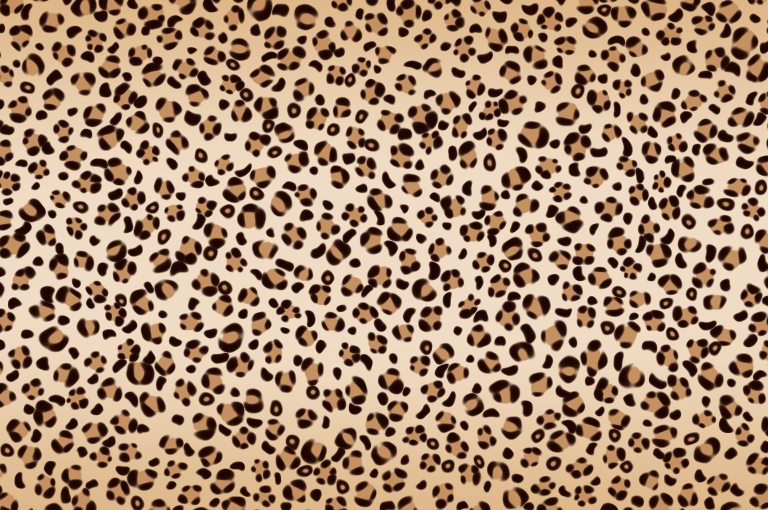
Write a Shadertoy shader that draws this pattern.

```glsl
// Leopard fur: broken dark rosettes with tan hearts and small spots on a cream gradient.

vec2 hash2(vec2 p) {
    return fract(sin(vec2(dot(p, vec2(127.1, 311.7)), dot(p, vec2(269.5, 183.3)))) * 43758.5453);
}

vec2 noise2(vec2 p) {
    vec2 i = floor(p), f = fract(p);
    f = f * f * (3.0 - 2.0 * f);
    return mix(mix(hash2(i), hash2(i + vec2(1, 0)), f.x),
               mix(hash2(i + vec2(0, 1)), hash2(i + vec2(1, 1)), f.x), f.y) - 0.5;
}

mat2 rotation(float a) {
    return mat2(cos(a), sin(a), -sin(a), cos(a));
}

float smoothMin(float a, float b, float k) {
    float h = max(k - abs(a - b), 0.0) / k;
    return min(a, b) - h * h * k * 0.25;
}

// Ring of two to five curved blobs, heavier on one side; x = dark distance, y = tan distance
vec2 rosette(vec2 q, vec2 id) {
    vec2 shape = hash2(id + 7.3);
    float scale = mix(0.88, 1.1, shape.x);
    q /= scale;
    float count = floor(2.75 + 2.5 * shape.y);
    float r = length(q), angle = atan(q.y, q.x), dark = 1.0;
    for (float i = 0.0; i < 5.0; i++) {
        if (i >= count) break;
        vec2 h = hash2(id * 1.7 + i * 5.1);
        float center = 6.2832 * (i + 0.4 * h.x) / count;
        float turn = mod(angle - center + 3.1416, 6.2832) - 3.1416;
        vec2 v = vec2(r - mix(0.33, 0.42, h.x), turn * 0.37 * count * 0.18);
        float width = mix(0.13, 0.19, h.y) + 0.03 * cos(center);
        dark = smoothMin(dark, length(v) - width, 0.06);
    }
    return vec2(dark, length(q + vec2(0.04, 0.0)) - 0.36) * scale;
}

// Bean-shaped spot, sometimes a tiny ring
vec2 spot(vec2 q, vec2 id) {
    vec2 shape = hash2(id + 3.9);
    if (shape.x < 0.15) {
        float r = length(q * vec2(1.0, 0.85));
        return vec2(abs(r - 0.18) - 0.09, r - 0.15);
    }
    float halfLength = 0.19 * shape.y;
    q.y += 0.9 * q.x * q.x - 0.02;
    q.x -= clamp(q.x, -halfLength, halfLength);
    return vec2(length(q) - mix(0.155, 0.215, shape.x), 1.0);
}

void mainImage(out vec4 fragColor, in vec2 fragCoord) {
    vec2 uv = fragCoord / iResolution.xy;
    vec2 p = fragCoord / iResolution.y;

    // Turned and gently warped grid, with a finer wobble for the outlines
    vec2 g = rotation(0.37) * p / 0.0455;
    g += 0.5 * noise2(g * 0.35 + 20.0);
    g += 0.13 * noise2(g * 2.4);

    // Rosettes and spots alternate like a checkerboard
    vec2 cell = floor(g);
    float dark = 1.0, heart = 1.0;
    for (float y = -1.0; y <= 1.0; y++)
    for (float x = -1.0; x <= 1.0; x++) {
        vec2 id = cell + vec2(x, y);
        vec2 h = hash2(id);
        vec2 q = g - id - 0.5 - 0.36 * (h - 0.5);
        q = rotation(6.2832 * fract(h.x * 13.7 + h.y)) * q;
        vec2 d = mod(id.x + id.y, 2.0) < 0.5 ? rosette(q, id) : spot(q, id);
        dark = min(dark, d.x);
        heart = min(heart, d.y);
    }

    // Cream middle fading to warm sand at the top and bottom
    vec2 away = abs(uv - 0.5) * 2.0;
    float fade = smoothstep(0.3, 1.15, length(away * vec2(0.3, 1.0)));
    vec3 color = mix(vec3(0.942, 0.862, 0.768), vec3(0.865, 0.71, 0.52), fade);
    color = mix(color, vec3(0.775, 0.57, 0.38), smoothstep(0.04, -0.04, heart));

    // Fur marks, slightly lighter brown toward their rims
    vec3 brown = mix(vec3(0.21, 0.1, 0.05), vec3(0.115, 0.02, 0.01), smoothstep(0.0, -0.12, dark));
    color = mix(color, brown, smoothstep(0.045, -0.045, dark));
    fragColor = vec4(color, 1.0);
}
```
